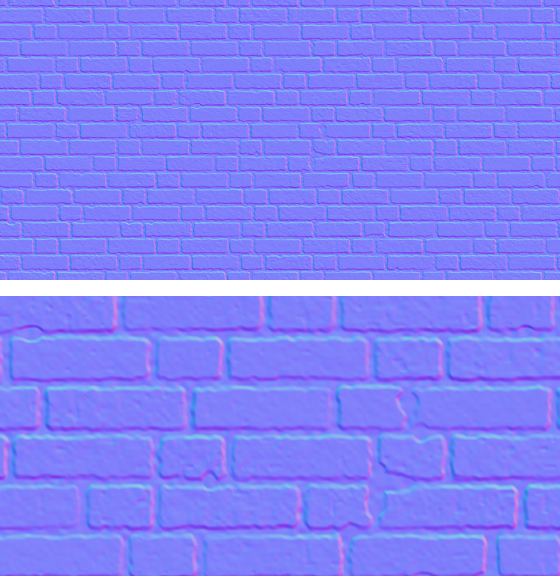
Top: the whole. Bottom: its middle third, enlarged.
Give the GLSL for this texture map, as a WebGL 2 fragment shader.

```glsl
#version 300 es
precision highp float;

uniform vec2 u_resolution;
out vec4 fragColor;

float hash(vec2 p) {
    return fract(sin(dot(p, vec2(127.1, 311.7))) * 43758.5453);
}

float noise(vec2 p) {
    vec2 i = floor(p), f = fract(p);
    f = f * f * (3.0 - 2.0 * f);
    return mix(mix(hash(i), hash(i + vec2(1, 0)), f.x),
               mix(hash(i + vec2(0, 1)), hash(i + vec2(1, 1)), f.x), f.y);
}

float roundedBox(vec2 p, vec2 halfSize, float radius) {
    vec2 q = abs(p) - halfSize + radius;
    return length(max(q, 0.0)) + min(max(q.x, q.y), 0.0) - radius;
}

// Shift of each course, in header widths, from the top down
const float courseShift[17] = float[17](
    9.3, 18.8, 1.35, 9.8, 2.25, 16.6, 11.3, 9.75, 12.25,
    9.8, 8.8, 6.4, 10.0, 7.4, 19.9, 6.4, 9.85);

// Wall relief; p spans 2 by 1
float wallHeight(vec2 p) {
    vec2 cell = vec2(2.0 / 23.0, 1.0 / 17.0);
    float y = (1.0 - p.y) / cell.y + 0.56;
    int course = int(mod(floor(y), 17.0));

    // Bond: two stretchers and a header, with one shorter group per course
    float u = mod(p.x / cell.x - courseShift[course] - 1.0, 23.0);
    float g = mod(u + 2.0, 5.0);
    float start = g < 4.0 ? 2.0 * floor(g * 0.5) : 4.0;
    float width = g < 4.0 ? 2.0 : 1.0;
    vec2 id = vec2(floor(u - g + start + 0.5), float(course));
    vec2 local = vec2(g - start - 0.5 * width, 0.5 - fract(y)) * cell;

    // Brick outline with finely ragged edges and a few chips
    vec2 halfSize = 0.5 * vec2(width, 1.0) * cell - 0.0042;
    halfSize -= 0.0014 * vec2(hash(id + 3.1), hash(id + 7.7));
    float d = roundedBox(local, halfSize, 0.007);
    d += 0.0025 * (noise(p * 40.0) - 0.5) + 0.0028 * (noise(p * 130.0) - 0.5);
    d += 0.008 * smoothstep(0.84, 1.0, noise(p * 24.0 + 40.0));
    float face = smoothstep(0.003, -0.0035, d);

    // Fine face grain, shallow dents and a slight tilt; coarser mortar
    float rough = mix(0.5, 1.4, hash(id + 1.3));
    float grain = 0.0004 * noise(p * 180.0) + 0.0005 * noise(p * 85.0 + 9.0);
    float dents = 0.0005 * smoothstep(0.75, 1.0, noise(p * 95.0 + 20.0));
    float tilt = dot(local, vec2(hash(id + 5.0), hash(id + 9.0)) - 0.5) * 0.02;
    float mortar = 0.0012 * noise(p * 120.0 + 60.0);
    return mix(mortar, 0.0023 + rough * (grain - dents) + tilt, face);
}

void main() {
    vec2 p = gl_FragCoord.xy / u_resolution * vec2(2.0, 1.0);

    // Surface normal from central differences
    vec2 e = vec2(0.0016, 0.0);
    vec2 slope = vec2(wallHeight(p + e.xy) - wallHeight(p - e.xy),
                      wallHeight(p + e.yx) - wallHeight(p - e.yx)) / (2.0 * e.x);
    vec3 normal = normalize(vec3(-slope, 1.0));
    fragColor = vec4((normal * 0.5 + 0.5) * vec3(1.0, 1.0, 0.985), 1.0);
}
```
